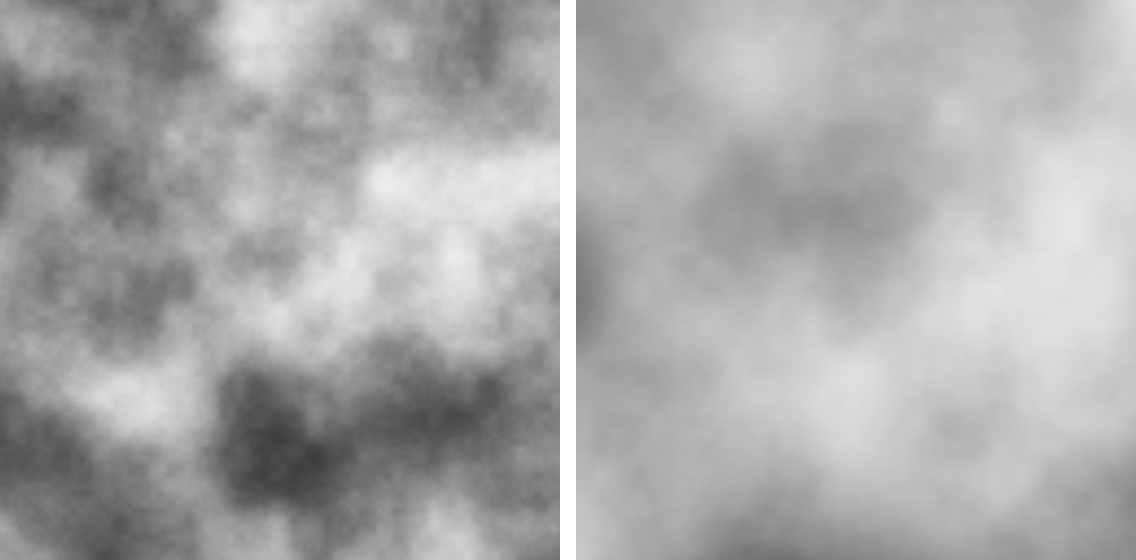
Left, the full canvas; right, a detail of the centre.
Write a Shadertoy shader that draws this texture.

```glsl
// Soft grey clouds: layered value noise over a broad sine band of light.

const float BASE_CELLS = 4.0;      // largest noise cells across the canvas
const int   OCTAVES = 7;
const float GAIN = 0.5;            // strength of each finer layer
const float BAND_STRENGTH = 0.12;  // broad light and dark areas
const float BAND_CENTER = 0.56;    // height of the brightest band
const float BAND_SWAY = 0.07;
const float SHADOW_LEVEL = -0.46;  // density mapped to the darkest grey
const float LIGHT_LEVEL = 0.38;    // density mapped to the lightest grey
const vec3  DARK_GREY = vec3(0.20);
const vec3  LIGHT_GREY = vec3(0.93);
const vec2  SEED = vec2(17.0, 43.0);
const float TAU = 6.28318;

float hash(vec2 cell) {
    vec3 p = fract(vec3(cell.xyx) * 0.1031);
    p += dot(p, p.yzx + 33.33);
    return fract((p.x + p.y) * p.z);
}

// Smoothly interpolated lattice noise, 0 to 1
float valueNoise(vec2 p) {
    vec2 cell = floor(p);
    vec2 f = fract(p);
    vec2 fade = f * f * f * (f * (f * 6.0 - 15.0) + 10.0);
    float low = mix(hash(cell), hash(cell + vec2(1, 0)), fade.x);
    float high = mix(hash(cell + vec2(0, 1)), hash(cell + vec2(1, 1)), fade.x);
    return mix(low, high, fade.y);
}

// Layered noise centred on zero
float cloudNoise(vec2 p) {
    float sum = 0.0;
    float amplitude = 0.5;
    for (int i = 0; i < OCTAVES; i++) {
        sum += amplitude * (valueNoise(p) - 0.5);
        p = p * 2.0 + vec2(5.3, 9.7);
        amplitude *= GAIN;
    }
    return sum;
}

// Wide bright band, darker towards the top and bottom
float lightBand(vec2 uv) {
    float center = BAND_CENTER + BAND_SWAY * cos(TAU * (uv.x - 0.4));
    return BAND_STRENGTH * cos(TAU * (uv.y - center));
}

void mainImage(out vec4 fragColor, in vec2 fragCoord) {
    vec2 uv = fragCoord / iResolution.y;
    float density = cloudNoise(uv * BASE_CELLS + SEED) + lightBand(uv);
    float tone = smoothstep(SHADOW_LEVEL, LIGHT_LEVEL, density);
    fragColor = vec4(mix(DARK_GREY, LIGHT_GREY, tone), 1.0);
}
```
